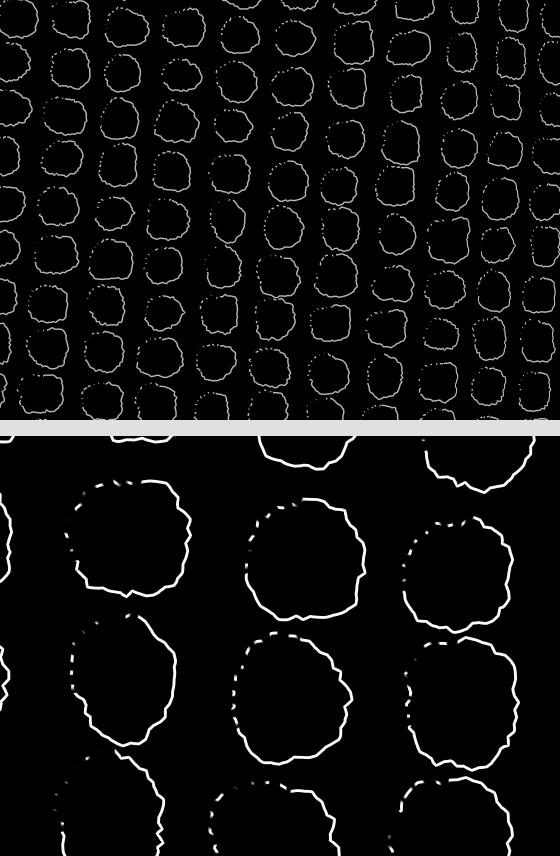
Top, the full canvas; bottom, a detail of the centre.
Write a WebGL 2 fragment shader that draws this pattern.

```glsl
#version 300 es
precision highp float;
// Thin jagged outlines of pebble-like cells on a slightly skewed lattice, dashed at upper left.

uniform vec2 u_resolution;
out vec4 fragColor;

const float TAU = 6.2831853;
const vec3 BACKGROUND = vec3(0.0);
const vec3 LINE_COLOR = vec3(0.98);

// Lengths are fractions of the canvas height.
const float LINE_WIDTH = 0.00174;
const vec2 ORIGIN = vec2(0.170, 0.951);
const vec2 STEP_ACROSS = vec2(0.1337, -0.0109);
const vec2 STEP_DOWN = vec2(-0.0082, -0.1115);

float hash(vec2 p) {
    return fract(sin(dot(p, vec2(127.1, 311.7))) * 43758.5453);
}

// Piecewise linear noise around a closed loop, turn in 0..1.
float loopNoise(float turn, float count, float seed) {
    float x = turn * count;
    float i = floor(x);
    float a = hash(vec2(mod(i, count), seed));
    float b = hash(vec2(mod(i + 1.0, count), seed));
    return mix(a, b, x - i);
}

// Rounded box radius with coarse bulges and fine teeth.
float outlineRadius(float turn, vec2 halfSize, float squareness, float seed) {
    vec2 dir = abs(vec2(cos(turn * TAU), sin(turn * TAU))) / halfSize;
    vec2 powered = pow(max(dir, vec2(1e-4)), vec2(squareness));
    float radius = pow(powered.x + powered.y, -1.0 / squareness);
    float bulge = 0.30 * (loopNoise(turn, 7.0, seed) - 0.5);
    float bump = 0.13 * (loopNoise(turn, 19.0, seed + 3.0) - 0.5);
    float teeth = 0.12 * (loopNoise(turn, 52.0, seed + 7.0) - 0.5);
    return radius * (1.0 + bulge + bump + teeth);
}

// Approximate signed distance to one outline.
float cellDistance(vec2 p, float turn, vec2 halfSize, float squareness, float seed) {
    const float e = 0.003;
    float r = length(p);
    float before = outlineRadius(turn - e, halfSize, squareness, seed);
    float after = outlineRadius(turn + e, halfSize, squareness, seed);
    float slope = (after - before) / (2.0 * e * TAU * max(r, 0.01));
    float radius = outlineRadius(turn, halfSize, squareness, seed);
    return (r - radius) / sqrt(1.0 + slope * slope);
}

// Solid at right and below, evenly dashed on top, dotted at left.
float dashMask(float turn, float seed) {
    vec2 dir = vec2(cos(turn * TAU), sin(turn * TAU));
    float away = dot(dir, vec2(-0.78, 0.62));
    float threshold = mix(-0.2, 0.60, smoothstep(0.05, 0.75, away));
    float beat = abs(2.0 * fract(turn * 25.0) - 1.0);
    float value = mix(beat, loopNoise(turn, 42.0, seed + 11.0), 0.5);
    return smoothstep(threshold - 0.1, threshold + 0.1, value);
}

// Soft coverage of a line that may be thinner than a pixel.
float lineCoverage(float dist, float width, float pixel) {
    float reach = 0.5 * width + 0.85 * pixel;
    float falloff = clamp((reach - abs(dist)) / pixel, 0.0, 1.0);
    return min(falloff, 1.0) * min(width / pixel, 1.0);
}

void main() {
    float pixel = 1.0 / u_resolution.y;
    vec2 uv = gl_FragCoord.xy * pixel;

    // Columns crowd together towards the right edge.
    vec2 q = uv;
    q.x += 0.2 * max(q.x - 1.076, 0.0);

    mat2 lattice = mat2(STEP_ACROSS, STEP_DOWN);
    vec2 home = round(inverse(lattice) * (q - ORIGIN));

    // Join neighbouring cells where they overlap.
    float nearest = 1.0;
    float mask = 0.0;
    for (int y = -1; y <= 1; y++) {
        for (int x = -1; x <= 1; x++) {
            vec2 id = home + vec2(x, y);
            float seed = floor(hash(id + 5.3) * 900.0);
            vec2 random = vec2(hash(id + 17.1), hash(id + 41.7));
            vec2 jitter = (vec2(hash(id + 63.2), hash(id + 88.9)) - 0.5) * 0.010;
            vec2 halfSize = mix(vec2(0.041, 0.040), vec2(0.051, 0.049), random);
            float squareness = mix(2.0, 3.2, hash(id + 29.4));
            vec2 p = q - ORIGIN - lattice * id - jitter;
            float turn = fract(atan(p.y, p.x + 1e-6) / TAU);
            float d = cellDistance(p, turn, halfSize, squareness, seed);
            if (d < nearest) {
                nearest = d;
                mask = dashMask(turn, seed);
            }
        }
    }
    float ink = lineCoverage(nearest, LINE_WIDTH, pixel) * mask;

    fragColor = vec4(mix(BACKGROUND, LINE_COLOR, ink), 1.0);
}
```
